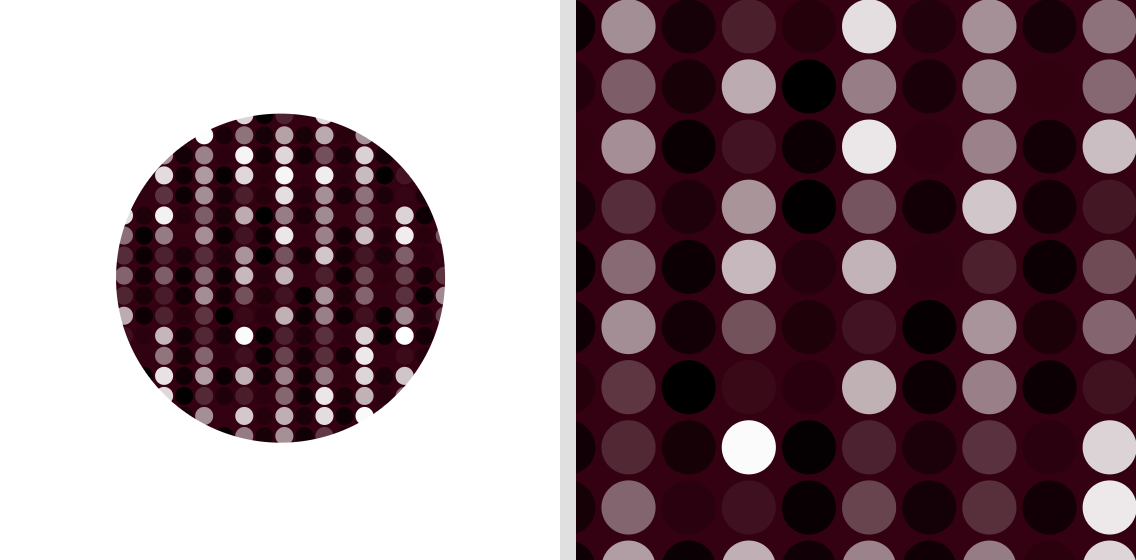
Left: the whole. Right: its middle third, enlarged.
Reproduce this pattern procedurally as a Shadertoy shader.

```glsl
// Maroon disc on white, filled with a dot grid of alternating light and dark columns.

const vec3 PAPER = vec3(1.0);
const vec3 MAROON = vec3(0.20, 0.005, 0.066);
const vec3 LIGHT_DOT = vec3(1.0);
const vec3 DARK_DOT = vec3(0.0);

const vec2 DISC_CENTER = vec2(0.501, 0.5033);
const float DISC_RADIUS = 0.2938;

const float PITCH = 0.0358;              // spacing of dots, in canvas widths
const vec2 GRID_ANCHOR = vec2(0.5078);   // center of one light dot
const float DOT_RADIUS = 0.45;           // in units of the pitch

// Integer hash of a grid cell, from 0 to 1
float hashCell(ivec2 cell) {
    uvec2 q = uvec2(cell + 512) * uvec2(1597u, 3812u);
    uint n = (q.x ^ (q.y >> 1)) * 74773u + q.y * 9781u;
    n = (n ^ (n >> 15)) * 48271u;
    n = (n ^ (n >> 13)) * 69621u;
    n ^= n >> 16;
    return float(n & 65535u) / 65535.0;
}

// Coverage of a circle with an edge one pixel wide
float circleMask(vec2 offset, float radius, float pixel) {
    return clamp(0.5 + (radius - length(offset)) / pixel, 0.0, 1.0);
}

// Dots of random opacity; even columns are light, odd ones dark
vec3 dottedFabric(vec2 uv, float pixel) {
    vec2 grid = (uv - GRID_ANCHOR) / PITCH;
    vec2 cell = floor(grid + 0.5);
    float dotMask = circleMask(grid - cell, DOT_RADIUS, pixel / PITCH);
    vec3 dotColor = mix(LIGHT_DOT, DARK_DOT, mod(cell.x, 2.0));
    return mix(MAROON, dotColor, dotMask * hashCell(ivec2(cell)));
}

void mainImage(out vec4 fragColor, in vec2 fragCoord) {
    vec2 uv = fract(fragCoord / iResolution.xy);
    float pixel = 1.0 / min(iResolution.x, iResolution.y);

    // The disc stays clear of every border, so the white margin tiles
    float discMask = circleMask(uv - DISC_CENTER, DISC_RADIUS, pixel);
    fragColor = vec4(mix(PAPER, dottedFabric(uv, pixel), discMask), 1.0);
}
```
